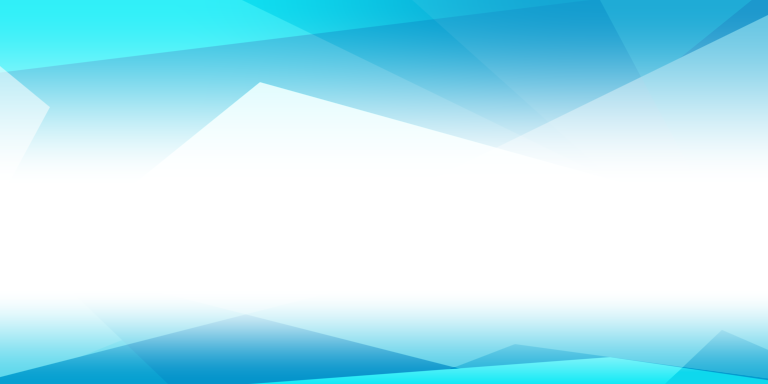
Reproduce this background procedurally as a WebGL 1 fragment shader.

```glsl
precision highp float;
uniform vec2 u_resolution;

#define CYAN vec3(0.07, 0.93, 0.97)
#define BLUE vec3(0.01, 0.55, 0.78)
#define WHITE vec3(1.0)
#define TOP_FADE 0.51
#define BOTTOM_FADE 0.25
#define EDGE 0.75

// Soft half plane: 1 to the left of the line from a to b, 0 to the right.
float leftOf(vec2 p, vec2 a, vec2 b) {
  vec2 d = normalize(b - a);
  float dist = d.x * (p.y - a.y) - d.y * (p.x - a.x);
  float w = EDGE / u_resolution.y;
  return smoothstep(-w, w, dist);
}

// Each band returns x: share of blue in the tint, y: strength of the tint.
vec2 topBand(vec2 p) {
  float ridge = leftOf(p, vec2(0.0, 0.811), vec2(1.536, 1.0));
  float slope = leftOf(p, vec2(0.0, 0.974), vec2(0.677, 0.786));
  float leftRay = leftOf(p, vec2(0.130, 0.721), vec2(0.281, 1.0));
  float wedge = leftOf(p, vec2(0.0, 0.828), vec2(0.130, 0.721));
  float tip = leftOf(p, vec2(0.677, 0.786), vec2(0.490, 0.635));
  float fall = leftOf(p, vec2(0.630, 1.0), vec2(1.615, 0.521));
  float rise = leftOf(p, vec2(1.146, 0.544), vec2(2.0, 0.961));
  float rightRay = leftOf(p, vec2(1.5625, 1.0), vec2(1.771, 0.609));
  float corner = 1.0 - leftOf(p, vec2(1.771, 0.849), vec2(1.958, 1.0));
  float faint = leftOf(p, vec2(1.146, 0.935), vec2(1.510, 0.609));

  // Cyan strip above the ridge, bluer sheet below it.
  float across = smoothstep(0.45, 1.55, p.x);
  float blue = mix(0.55 + 0.35 * across, 0.70 * across, ridge);
  blue += 0.10 * fall * ridge - 0.12 * rightRay;
  blue += 0.25 * corner * rise;

  float strength = smoothstep(TOP_FADE, 1.0, p.y);
  strength *= mix(0.87, 1.0, fall);
  strength *= 1.0 - 0.06 * faint * (1.0 - rightRay);
  strength *= mix(0.62, 1.0, rise);
  strength *= 1.0 - 0.10 * rightRay * rise;

  // Pale pane on the left, crossed by a slanted ray.
  float pane = (1.0 - slope) * tip;
  float paneTint = mix(0.25, 0.76, ridge) + 0.12 * leftRay * wedge;
  strength *= mix(1.0, paneTint, pane);
  blue = mix(blue, 0.12 * (1.0 - leftRay), pane);
  strength *= mix(0.45, 1.0, max(wedge, 1.0 - leftRay));
  return vec2(blue, strength);
}

vec2 bottomBand(vec2 p) {
  float rise = leftOf(p, vec2(0.0, 0.018), vec2(0.807, 0.224));
  float ray = leftOf(p, vec2(0.195, 0.232), vec2(0.4375, 0.0));
  float fall = leftOf(p, vec2(0.390, 0.245), vec2(1.354, 0.0));
  float glint = leftOf(p, vec2(0.220, 0.075), vec2(0.480, 0.180));
  float floorEdge = max(leftOf(p, vec2(0.651, 0.0), vec2(1.589, 0.070)),
                        leftOf(p, vec2(1.589, 0.070), vec2(2.0, 0.010)));
  float peak = (1.0 - leftOf(p, vec2(1.185, 0.044), vec2(1.341, 0.104)))
             * (1.0 - leftOf(p, vec2(1.341, 0.104), vec2(1.589, 0.070)));
  float gable = (1.0 - leftOf(p, vec2(1.732, 0.0), vec2(1.880, 0.141)))
              * (1.0 - leftOf(p, vec2(1.880, 0.141), vec2(2.0, 0.089)));

  float blue = mix(0.92, 0.55, max(rise, fall));
  blue -= 0.12 * (1.0 - ray);
  blue += 0.15 * peak;

  float strength = 1.0 - smoothstep(0.0, BOTTOM_FADE, p.y);
  strength *= mix(1.0, 0.76, rise);
  strength *= mix(1.0, 0.72, fall);
  strength *= 1.0 - 0.12 * glint * rise * (1.0 - ray);
  strength *= 1.0 + 0.25 * peak;

  // Bright cyan sheet along the floor.
  float sheet = 1.0 - floorEdge;
  blue = mix(blue, 0.04, sheet);
  strength = mix(strength, 1.0 - 6.5 * p.y, sheet);

  // Small gable at the right.
  strength *= 1.0 + 0.25 * gable;
  blue += 0.18 * gable;
  return vec2(blue, strength);
}

void main() {
  vec2 p = gl_FragCoord.xy / u_resolution * vec2(2.0, 1.0);
  vec2 tint = p.y > 0.4 ? topBand(p) : bottomBand(p);
  tint = clamp(tint, 0.0, 1.0);
  vec3 color = mix(WHITE, mix(CYAN, BLUE, tint.x), tint.y);
  gl_FragColor = vec4(color, 1.0);
}
```
